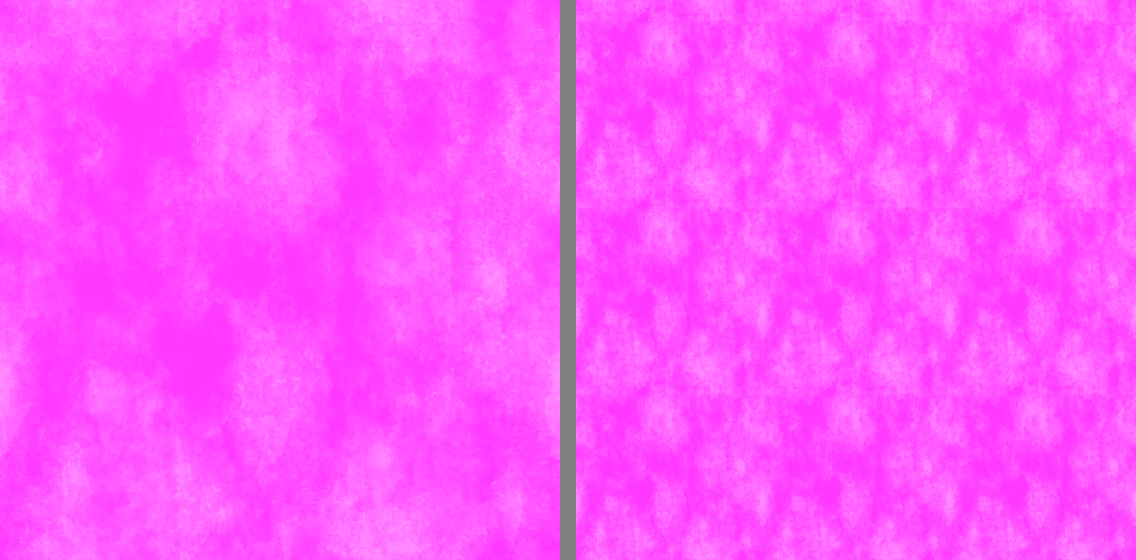
Left, the tile; right, the same tile 3 across and 3 down.
Write a WebGL 2 fragment shader that draws this texture.

```glsl
#version 300 es
precision highp float;
// Weathered magenta paint: blotchy clouds, vertical washes and ragged drips,
// broken up by fine grain, short bright scratches and dark specks.
// All layers use wrapping value noise on whole-number grids, so the tile repeats.

#define BASE_GREEN 0.296
#define FLOOR_GREEN 0.215
#define CLOUD_AMOUNT 0.42
#define STREAK_AMOUNT 0.24
#define MOTTLE_AMOUNT 0.34
#define DRIP_AMOUNT 0.055
#define GRAIN_AMOUNT 0.15
#define FLECK_AMOUNT 0.09
#define SPECK_AMOUNT 0.06
#define FLECK_CELLS 60.0
#define SPECK_CELLS 80.0

uniform vec2 u_resolution;
out vec4 fragColor;

float hash(vec2 cell, float seed) {
    return fract(sin(dot(cell, vec2(127.1, 311.7)) + seed * 17.31) * 43758.55);
}

// Value noise that wraps after `period` cells across the canvas.
float noise(vec2 uv, vec2 period, float seed) {
    vec2 p = uv * period;
    vec2 cell = floor(p);
    vec2 f = p - cell;
    f = f * f * (3.0 - 2.0 * f);
    vec2 lo = mod(cell, period);
    vec2 hi = mod(cell + 1.0, period);
    float bottom = mix(hash(lo, seed), hash(vec2(hi.x, lo.y), seed), f.x);
    float top = mix(hash(vec2(lo.x, hi.y), seed), hash(hi, seed), f.x);
    return mix(bottom, top, f.y);
}

// Octave sum centred on zero.
float fbm(vec2 uv, vec2 period, float gain, float seed) {
    float sum = 0.0, weight = 1.0, total = 0.0;
    for (int i = 0; i < 5; i++) {
        sum += weight * (noise(uv, period, seed + float(i)) - 0.5);
        total += weight;
        weight *= gain;
        period *= 2.0;
    }
    return sum / total;
}

// Short strokes at random angles, one per chosen cell.
float strokes(vec2 uv, float cells, float halfLength, float radius, float density, float seed) {
    vec2 p = uv * cells;
    vec2 home = floor(p);
    float blur = 1.2 * cells / u_resolution.y;
    float cover = 0.0;
    for (int y = -1; y <= 1; y++) {
        for (int x = -1; x <= 1; x++) {
            vec2 cell = home + vec2(x, y);
            vec2 id = mod(cell, cells);
            float cluster = smoothstep(0.45, 0.8, noise(id / cells, vec2(9.0), seed));
            float present = step(hash(id, seed + 1.0), density * cluster);
            vec2 centre = cell + vec2(hash(id, seed + 2.0), hash(id, seed + 3.0));
            float angle = 6.2832 * hash(id, seed + 4.0);
            vec2 along = vec2(cos(angle), sin(angle));
            vec2 d = p - centre;
            float reach = halfLength * (0.4 + 0.6 * hash(id, seed + 5.0));
            d -= along * clamp(dot(d, along), -reach, reach);
            float stroke = 1.0 - smoothstep(radius - 0.5 * blur, radius + blur, length(d));
            cover = max(cover, present * stroke * (0.4 + 0.6 * hash(id, seed + 6.0)));
        }
    }
    return cover;
}

void main() {
    vec2 uv = gl_FragCoord.xy / u_resolution;

    // Wobble the edges and stagger neighbouring columns.
    vec2 wobble = vec2(fbm(uv, vec2(12.0), 0.75, 11.0), fbm(uv, vec2(12.0), 0.75, 23.0));
    vec2 warped = uv + 0.08 * wobble;
    vec2 column = uv + vec2(0.03, 0.06) * wobble;
    column.y += 0.1 * noise(uv, vec2(20.0, 1.0), 31.0);
    float grain = fbm(uv, vec2(40.0), 0.9, 109.0);

    // Broad tone
    float cloud = fbm(warped, vec2(4.0), 0.5, 41.0);
    float streak = fbm(column, vec2(16.0, 5.0), 0.6, 53.0);
    float mottle = fbm(warped, vec2(12.0, 10.0), 0.72, 67.0);
    float green = BASE_GREEN + CLOUD_AMOUNT * cloud + STREAK_AMOUNT * streak
                + MOTTLE_AMOUNT * mottle;

    // Drips: thresholded tall noise with gritty edges, gathered in the paler areas
    float run = fbm(column, vec2(24.0, 6.0), 0.45, 79.0) + 0.35 * cloud + 0.1 * grain;
    float drip = smoothstep(0.12, 0.14, run);
    float wash = fbm(column, vec2(13.0, 5.0), 0.55, 97.0) + 0.5 * cloud + 0.25 * grain;
    wash = smoothstep(0.06, 0.1, wash);
    green += DRIP_AMOUNT * drip * (0.7 + mottle) + 0.4 * DRIP_AMOUNT * (wash - 0.3);

    // Fine surface, stronger on the worn paint
    float worn = smoothstep(0.22, 0.38, green);
    green += GRAIN_AMOUNT * grain * (0.4 + worn);
    green += FLECK_AMOUNT * strokes(uv, FLECK_CELLS, 0.32, 0.08, 0.7, 127.0) * (0.4 + 0.6 * worn);
    green -= SPECK_AMOUNT * strokes(uv, SPECK_CELLS, 0.16, 0.07, 0.4, 149.0);

    // Soft floor keeps the untouched paint flat and saturated.
    float above = green - FLOOR_GREEN;
    green = FLOOR_GREEN + 0.5 * (above + sqrt(above * above + 0.0008));
    fragColor = vec4(1.0, clamp(green, 0.0, 0.55), 1.0, 1.0);
}
```
